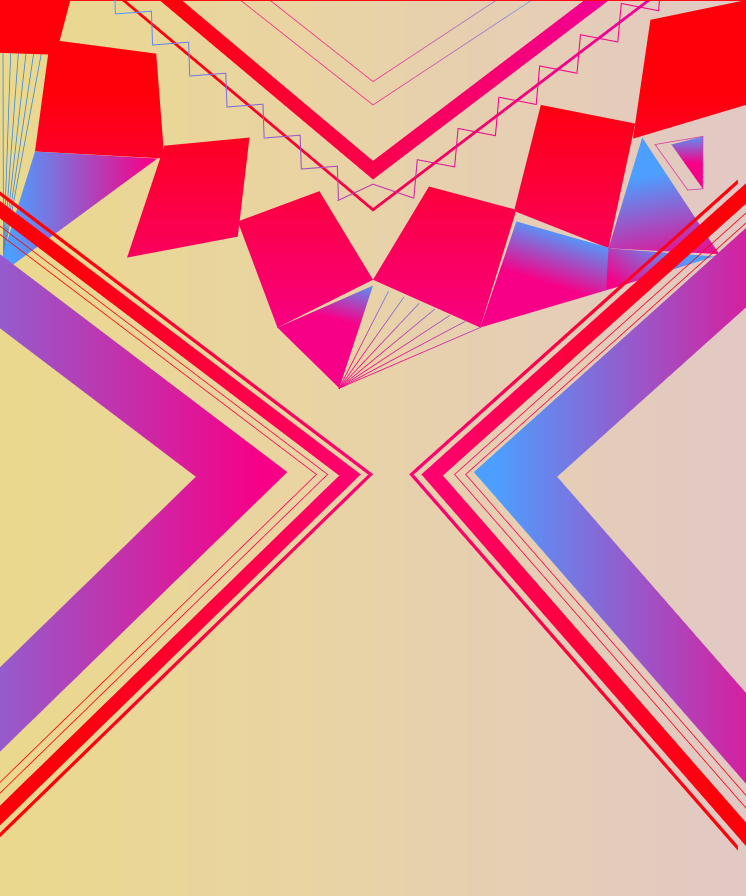
This background is drawn by a Shadertoy shader. Its source:

```glsl
const vec3 RED = vec3(1.0, 0.0, 0.04);
const vec3 PINK = vec3(0.97, 0.0, 0.53);
const vec3 BLUE = vec3(0.30, 0.62, 1.0);

float pixel;

float fill(float d) { return clamp(0.5 - d / pixel, 0.0, 1.0); }

// Coverage of a line with half width h
float line(float d, float h) { return fill(d - h) - fill(d + h); }

// Signed distance to an edge, negative on its inner side
float side(vec2 p, vec2 a, vec2 b) {
    vec2 e = normalize(b - a), q = p - a;
    return e.y * q.x - e.x * q.y;
}

float triangle(vec2 p, vec2 a, vec2 b, vec2 c) {
    return max(side(p, a, b), max(side(p, b, c), side(p, c, a)));
}

float quad(vec2 p, vec2 a, vec2 b, vec2 c, vec2 d) {
    return max(max(side(p, a, b), side(p, b, c)), max(side(p, c, d), side(p, d, a)));
}

float wedge(vec2 p, vec2 apex, vec2 u, vec2 v) {
    return max(side(p, apex, apex + u), side(p, apex + v, apex));
}

float segment(vec2 p, vec2 a, vec2 b) {
    vec2 q = p - a, e = b - a;
    return length(q - e * clamp(dot(q, e) / dot(e, e), 0.0, 1.0));
}

vec3 blend(float t) { return mix(BLUE, PINK, clamp(t, 0.0, 1.0)); }

// Nested chevrons: broad band, two hairlines, bar and outer line
void chevrons(inout vec3 col, vec2 p, float tip, float dir, vec2 u, vec2 v, vec3 bandInk) {
    float away = (tip - p.x) * dir;
    vec3 ink = mix(vec3(1.0, 0.0, 0.47), RED, clamp(away / 2.6, 0.0, 1.0));
    float outer = wedge(p, vec2(tip - 0.735 * dir + (dir < 0.0 ? -0.18 : 0.0), 4.05), u, v);
    float inner = wedge(p, vec2(dir > 0.0 ? 1.68 : 4.78, 4.09), u, v);
    col = mix(col, bandInk, fill(outer) * (1.0 - fill(inner)));
    for (int i = 0; i < 2; i++) {
        float x = tip - dir * (0.39 + 0.095 * float(i));
        col = mix(col, ink, line(wedge(p, vec2(x, 4.07), u, v), 0.0035));
    }
    outer = wedge(p, vec2(tip - 0.105 * dir, 4.07), u, v);
    inner = wedge(p, vec2(tip - 0.29 * dir, 4.08), u, v);
    col = mix(col, ink, fill(outer) * (1.0 - fill(inner)));
    float ends = fill(p.x - 6.33);
    col = mix(col, ink, ends * line(wedge(p, vec2(tip - 0.02 * dir, 4.07), u, v), 0.014));
}

void mainImage(out vec4 fragColor, in vec2 fragCoord) {
    // Canvas is 6.4 wide, y runs down from the top edge
    vec2 p = vec2(fragCoord.x, iResolution.y - fragCoord.y) * 6.4 / iResolution.x;
    pixel = 6.4 / iResolution.x;

    // Softly stepped backdrop
    float t = (floor(p.x / 0.267) + 0.5) / 24.0;
    vec3 col = mix(vec3(0.92, 0.85, 0.55), vec3(0.91, 0.825, 0.66), min(t * 2.0, 1.0));
    col = mix(col, vec3(0.885, 0.785, 0.77), max(t * 2.0 - 1.0, 0.0));

    // Nested V at the top
    vec2 vLeft = vec2(-1.0, -0.84), vRight = vec2(1.0, -0.76);
    vec3 vInk = mix(RED, vec3(0.95, 0.0, 0.6), clamp((p.x - 1.4) / 3.9, 0.0, 1.0));
    float outer = wedge(p, vec2(3.2, 1.54), vLeft, vRight);
    float inner = wedge(p, vec2(3.2, 1.38), vLeft, vRight);
    col = mix(col, vInk, fill(outer) * (1.0 - fill(inner)));
    col = mix(col, vInk, line(wedge(p, vec2(3.2, 1.8), vLeft, vRight), 0.012));
    for (int i = 0; i < 2; i++) {
        float d = wedge(p, vec2(3.2, 0.7 + 0.2 * float(i)), vec2(-1.0, -0.79), vec2(1.0, -0.66));
        col = mix(col, blend(1.0 - (p.x - 3.2) / 1.5), 0.8 * line(d, 0.0035));
    }
    col = mix(col, RED, line(p.y, 0.008));

    // Staircase lines along both arms of the V
    float stairs = min(segment(p, vec2(2.9, 1.72), vec2(3.2, 1.58)), segment(p, vec2(3.2, 1.58), vec2(3.55, 1.7)));
    for (int i = 0; i < 7; i++) {
        vec2 l = vec2(0.99, 0.12) + float(i) * vec2(0.319, 0.266);
        vec2 r = vec2(3.55, 1.7) + float(i) * vec2(0.35, -0.268);
        vec2 top = r + vec2(0.03, -0.33);
        stairs = min(stairs, segment(p, l, l - vec2(0.01, 0.29)));
        if (i < 6) stairs = min(stairs, segment(p, l, l + vec2(0.309, -0.024)));
        stairs = min(stairs, min(segment(p, r, top), segment(p, top, r + vec2(0.35, -0.268))));
    }
    col = mix(col, blend((p.x - 1.0) / 3.2), line(stairs, 0.0045));

    // Fans of hairlines
    for (int i = 1; i < 8; i++) {
        float k = float(i) / 7.0;
        float d = segment(p, vec2(2.91, 3.33), mix(vec2(3.2, 2.45), vec2(4.12, 2.81), k));
        col = mix(col, blend((p.y - 2.4) / 0.7), line(d, 0.0035));
        d = segment(p, vec2(0.03, 2.2), vec2(0.46 * k - 0.04, 0.46));
        if (i < 7) col = mix(col, BLUE * 0.85, line(d, 0.0035));
    }

    // Garland of red tiles
    float tiles = quad(p, vec2(-0.1, -0.1), vec2(0.63, -0.1), vec2(0.48, 0.47), vec2(-0.1, 0.45));
    tiles = min(tiles, quad(p, vec2(0.43, 0.34), vec2(1.34, 0.46), vec2(1.41, 1.36), vec2(0.3, 1.3)));
    tiles = min(tiles, quad(p, vec2(1.41, 1.25), vec2(2.14, 1.18), vec2(2.04, 2.03), vec2(1.09, 2.21)));
    tiles = min(tiles, quad(p, vec2(2.04, 1.9), vec2(2.74, 1.64), vec2(3.2, 2.4), vec2(2.38, 2.81)));
    tiles = min(tiles, quad(p, vec2(3.68, 1.6), vec2(4.43, 1.8), vec2(4.12, 2.81), vec2(3.2, 2.4)));
    tiles = min(tiles, quad(p, vec2(4.64, 0.9), vec2(5.45, 1.06), vec2(5.22, 2.13), vec2(4.41, 1.81)));
    tiles = min(tiles, quad(p, vec2(5.58, 0.17), vec2(6.5, -0.02), vec2(6.5, 0.87), vec2(5.43, 1.19)));
    col = mix(col, mix(RED, PINK, clamp((p.y - 0.8) / 2.1, 0.0, 1.0)), fill(tiles));

    // Blue to pink facets
    float facet = triangle(p, vec2(2.38, 2.81), vec2(3.2, 2.45), vec2(2.91, 3.33));
    col = mix(col, blend((p.y - 2.42 + 0.25 * (3.2 - p.x)) / 0.4), fill(facet));
    facet = quad(p, vec2(0.3, 1.3), vec2(1.35, 1.36), vec2(0.1, 2.28), vec2(0.02, 2.2));
    col = mix(col, blend((p.x - 0.1) / 1.2), fill(facet));
    facet = quad(p, vec2(4.43, 1.9), vec2(5.24, 2.13), vec2(5.27, 2.47), vec2(4.12, 2.81));
    col = mix(col, blend((p.y - 1.85 - 0.32 * (p.x - 4.43)) / 0.5), fill(facet));
    facet = quad(p, vec2(5.22, 2.13), vec2(6.13, 2.2), vec2(5.27, 2.47), vec2(5.2, 2.48));
    col = mix(col, blend((6.0 - p.x) / 0.9 + (p.y - 2.3) * 1.5), fill(facet));
    facet = triangle(p, vec2(5.51, 1.18), vec2(6.17, 2.18), vec2(5.22, 2.13));
    col = mix(col, blend((p.y - 1.5 + 0.2 * (p.x - 5.6)) / 0.85), fill(facet));
    facet = triangle(p, vec2(5.76, 1.24), vec2(6.03, 1.17), vec2(6.03, 1.62));
    col = mix(col, blend((p.y - 1.15) / 0.25), fill(facet));
    facet = quad(p, vec2(5.62, 1.24), vec2(6.03, 1.17), vec2(6.03, 1.62), vec2(5.9, 1.63));
    col = mix(col, blend(0.8), 0.8 * line(facet, 0.0035));

    // Side chevrons
    chevrons(col, p, 3.2, 1.0, vec2(-1.0, 0.973), vec2(-1.0, -0.758), blend(0.42 + 0.26 * p.x));
    chevrons(col, p, 3.51, -1.0, vec2(1.0, -0.897), vec2(1.0, 1.145), blend((p.x - 4.25) / 2.7));

    fragColor = vec4(col, 1.0);
}
```
